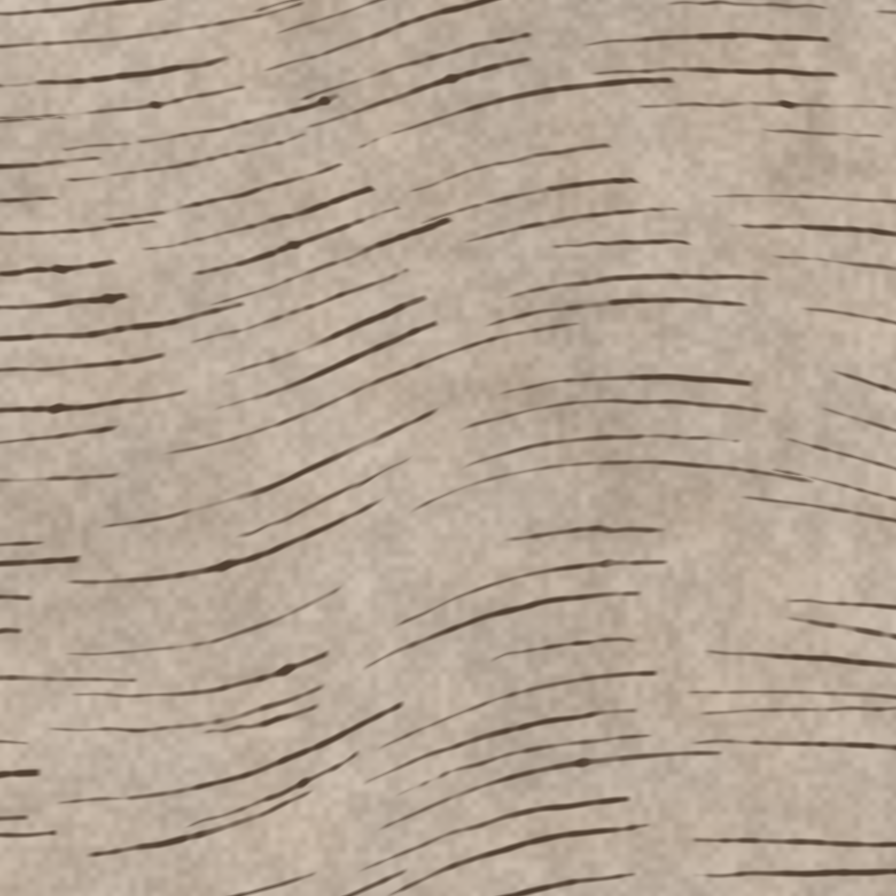
Write a WebGL 2 fragment shader that draws this texture.

```glsl
#version 300 es
precision highp float;

uniform vec2 u_resolution;
out vec4 fragColor;

const float ROW_GAP = 0.037;
const float COLUMN_WIDTH = 0.34;
const vec3 PAPER = vec3(0.737, 0.677, 0.615);
const vec3 INK = vec3(0.28, 0.215, 0.16);

float hash(vec2 p) {
    vec3 q = fract(vec3(p.xyx) * 0.1031);
    q += dot(q, q.yzx + 33.33);
    return fract((q.x + q.y) * q.z);
}

float noise(vec2 p) {
    vec2 cell = floor(p);
    vec2 f = fract(p);
    f = f * f * (3.0 - 2.0 * f);
    float low = mix(hash(cell), hash(cell + vec2(1.0, 0.0)), f.x);
    float high = mix(hash(cell + vec2(0.0, 1.0)), hash(cell + vec2(1.0)), f.x);
    return mix(low, high, f.y);
}

float bump(float x, float center, float width) {
    float d = (x - center) / width;
    return exp(-d * d);
}

// Height field whose level lines are the paths of the strokes
float flow(vec2 p) {
    float rise = mix(0.095, 0.07, smoothstep(0.6, 1.0, p.y)) * tanh((p.x - 0.41) / 0.2);
    float right = max(p.x - 0.6, 0.0);
    float droop = 0.36 * right * right * bump(p.y, 0.5, 0.24);
    return p.y - rise + droop + 0.014 * noise(p * 4.0 + 7.0);
}

// Slanted border between two columns of strokes
float columnBorder(float y) {
    return 0.40 + 0.15 * bump(y, 0.6, 0.17) - 0.13 * smoothstep(0.7, 1.0, y);
}

// Coverage of one stroke: t runs along it from 0 to 1, d is the distance across
float stroke(float t, float d, float len, vec2 id, float soft) {
    float along = t * len;
    float peak = mix(0.45, 0.95, hash(id + 11.3));
    float swell = bump(t, peak, 0.42) * mix(0.25, 1.0, hash(id + 23.7));
    float bead = noise(vec2(along * 95.0, hash(id + 5.1) * 200.0));
    float patches = noise(vec2(along * 22.0, hash(id + 8.9) * 300.0));
    float lump = step(0.84, hash(id + 31.9)) * bump(along, len * peak, 0.007);
    float halfWidth = 0.0013 + 0.0021 * swell + 0.0010 * (bead - 0.5) + 0.0022 * lump;
    float body = 1.0 - smoothstep(halfWidth - soft, halfWidth + soft, abs(d));
    float ends = smoothstep(-0.004, 0.012, along) * (1.0 - smoothstep(-0.006, 0.004, along - len));
    float load = 0.58 + 0.5 * swell + 0.3 * (patches - 0.5) + 0.3 * (bead - 0.5) + 0.3 * lump;
    float broken = mix(smoothstep(0.08, 0.4, patches + 0.3 * bead), 1.0, swell);
    return body * ends * clamp(load, 0.0, 1.0) * broken;
}

// Rows of strokes in each column, sparser towards the bottom
float strokes(vec2 p, float soft) {
    float v = flow(p);
    float e = 0.002;
    vec2 slope = vec2(flow(p + vec2(e, 0.0)) - v, flow(p + vec2(0.0, e)) - v) / e;
    float steepness = max(length(slope), 0.4);
    float u = (p.x - columnBorder(p.y)) / COLUMN_WIDTH;
    float ink = 0.0;
    for (int i = -1; i <= 1; i++) {
        float column = floor(u) + float(i);
        float rowPosition = v / ROW_GAP + hash(vec2(column + 40.0, 3.0));
        for (int j = -1; j <= 1; j++) {
            float row = floor(rowPosition) + float(j);
            vec2 id = vec2(column + 20.0, row + 30.0);
            float sparse = 1.0 - smoothstep(0.3, 0.68, row * ROW_GAP);
            if (hash(id + 2.7) < 0.04 + 0.24 * sparse) continue;
            float first = 0.16 * hash(id + 51.3) - 0.02;
            float last = 1.02 - 0.18 * hash(id + 62.1);
            float variety = hash(id + 73.9);
            if (variety < 0.16) first += 0.35;
            if (variety > 0.84) last += 0.3;
            float t = (u - column - first) / (last - first);
            float jitter = (hash(id + 84.2) - 0.5) * mix(0.3, 0.7, sparse);
            float tilt = (hash(id + 95.6) - 0.5) * mix(0.3, 0.9, sparse) * (t - 0.5);
            float wobble = 0.08 * (noise(vec2(t * 9.0, hash(id) * 100.0)) - 0.5);
            float d = (rowPosition - row - 0.5 - jitter - tilt - wobble) * ROW_GAP / steepness;
            ink = max(ink, stroke(t, d, (last - first) * COLUMN_WIDTH, id, soft));
        }
    }
    return ink;
}

// Mottled paper with soft grain and dull stains
vec3 paper(vec2 p) {
    float tone = 0.05 * (noise(p * 5.0 + 3.0) - 0.5);
    tone += 0.06 * (noise(p * 32.0 + 17.0) - 0.5);
    tone += 0.08 * (noise(p * 115.0 + 29.0) - 0.5);
    float stain = smoothstep(0.68, 0.95, noise(p * 9.0 + 51.0)) * noise(p * 60.0);
    float warmth = 0.012 * (noise(p * 14.0 + 71.0) - 0.5);
    return PAPER + tone - 0.05 * stain + vec3(warmth, 0.0, -warmth);
}

void main() {
    vec2 p = gl_FragCoord.xy / u_resolution;
    float soft = max(0.0023, 1.0 / u_resolution.y);
    vec3 color = mix(paper(p), INK, 0.94 * strokes(p, soft));
    fragColor = vec4(color, 1.0);
}
```
